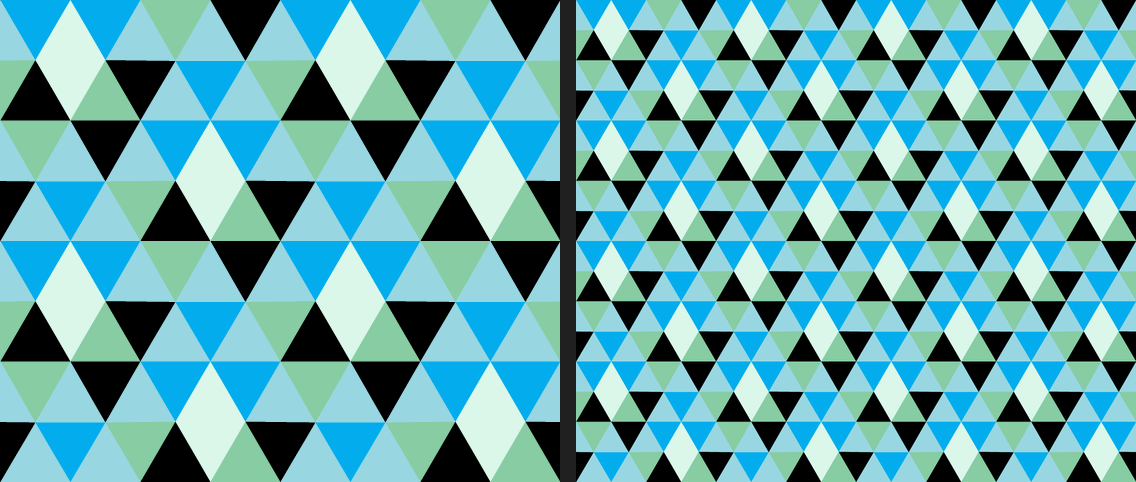
Left: one tile. Right: repeated 2 by 2.
A Shadertoy shader for this pattern:

```glsl
// Flat triangle lattice in five colours: pale diamonds among blue, green and
// black triangles. A block of 4 by 2 triangles repeats with a half-block shift
// every second row; each pixel is supersampled to smooth the edges.

#define COLUMNS 8.0      // triangles across, a multiple of 4
#define ROWS 8.0         // triangle rows down, a multiple of 4
#define SHIFT_X 0.006    // sideways offset, in triangle widths
#define EDGE_DROP 0.005  // how far odd row edges sit low, in row heights
#define EDGE_TILT 0.009  // hand-cut slant of odd row edges, in row heights
#define SAMPLES 4        // antialiasing samples per axis
#define SKY vec3(0.01, 0.68, 0.93)
#define MIST vec3(0.596, 0.844, 0.886)
#define LEAF vec3(0.53, 0.80, 0.64)
#define INK vec3(0.0)
#define PALE vec3(0.855, 0.969, 0.918)

const float HALF_PI = 1.57079633;

// Palette order along a row pair: down, up, down, up ...
const int PATTERN[16] = int[16](
    0, 4, 0, 1, 2, 1, 3, 1,
    4, 2, 3, 1, 0, 1, 2, 3);

vec3 paletteColor(int id) {
    if (id == 0) return SKY;
    if (id == 1) return MIST;
    if (id == 2) return LEAF;
    if (id == 3) return INK;
    return PALE;
}

// Slight slant of every second row edge, periodic over one block
float edgeOffset(vec2 p) {
    float wave = sin(HALF_PI * p.y);
    return EDGE_DROP * wave * wave
         - EDGE_TILT * wave * cos(HALF_PI * (p.x - 1.0));
}

// p.x counts triangle widths, p.y counts rows from the top
vec3 triangleColor(vec2 p) {
    p.y -= edgeOffset(p);
    int row = int(floor(p.y));
    float depth = fract(p.y);

    // Odd rows start half a triangle later, odd row pairs half a block later
    float x = p.x - 0.5 * float(row & 1) - float(row & 2);

    // Skew so that each cell holds one down and one up triangle
    float skewed = x - 0.5 * depth;
    int cell = int(floor(skewed)) & 3;
    int pointsUp = fract(skewed) > 1.0 - depth ? 1 : 0;
    return paletteColor(PATTERN[(row & 1) * 8 + cell * 2 + pointsUp]);
}

void mainImage(out vec4 fragColor, in vec2 fragCoord) {
    vec3 sum = vec3(0.0);
    for (int j = 0; j < SAMPLES; j++) {
        for (int i = 0; i < SAMPLES; i++) {
            vec2 jitter = (vec2(i, j) + 0.5) / float(SAMPLES) - 0.5;
            vec2 uv = (fragCoord + jitter) / iResolution.xy;
            vec2 p = vec2(uv.x, 1.0 - uv.y) * vec2(COLUMNS, ROWS);
            sum += triangleColor(p - vec2(SHIFT_X, 0.0));
        }
    }
    fragColor = vec4(sum / float(SAMPLES * SAMPLES), 1.0);
}
```
